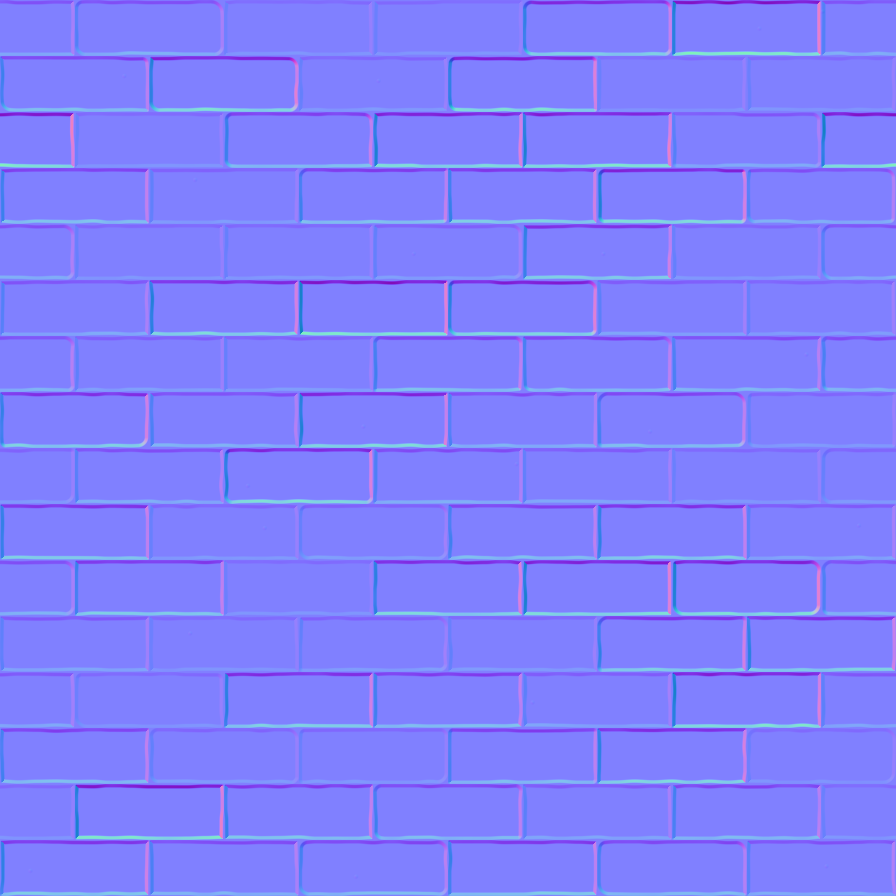
Write a Shadertoy shader that draws this texture map.

```glsl
// Tangent-space normal map of a running-bond brick wall, green axis pointing down.
// Each brick is a rounded box whose bevel tilts the normal outward; bevel steepness,
// corner chips and edge wobble vary per brick, and the whole map tiles seamlessly.

const float ROWS = 16.0;          // courses down the canvas
const float COLUMNS = 6.0;        // bricks across the canvas
const float JOINT = 0.008;        // half of the flat joint; lengths are in row heights
const float BEVEL = 0.06;         // width of the sloped rim
const float WOBBLE = 0.035;       // unevenness of the brick outline
const float WOBBLE_FREQ = 3.0;    // wobble cells per row height
const float SLOPE_MIN = 0.15;     // tilt of the softest bevel
const float SLOPE_MAX = 0.78;     // tilt of the sharpest bevel
const float SLOPE_BIAS = 1.5;     // above 1 favours soft bevels
const float CORNER = 0.03;        // radius of an intact corner
const float CHIP = 0.2;           // largest radius of a worn corner
const float CHIP_CHANCE = 0.3;    // share of bricks with worn corners
const float PIT_CHANCE = 0.06;    // pits per square row height
const float PIT_RADIUS = 0.05;
const float PIT_SLOPE = 0.16;

float hash(vec2 p) {
    vec3 q = fract(vec3(p.xyx) * 0.1031);
    q += dot(q, q.yzx + 33.33);
    return fract((q.x + q.y) * q.z);
}

// Value noise that wraps with the canvas, centred on zero.
float tiledNoise(vec2 p) {
    float period = ROWS * WOBBLE_FREQ;
    vec2 i = floor(p), f = fract(p);
    f = f * f * (3.0 - 2.0 * f);
    vec2 a = mod(i, period), b = mod(i + 1.0, period);
    return mix(mix(hash(a), hash(vec2(b.x, a.y)), f.x),
               mix(hash(vec2(a.x, b.y)), hash(b), f.x), f.y) - 0.5;
}

// Rounded box: xy is the outward direction, z the signed distance.
vec3 roundedBox(vec2 p, vec2 halfSize, float radius) {
    vec2 w = abs(p) - halfSize + radius;
    vec2 side = vec2(p.x < 0.0 ? -1.0 : 1.0, p.y < 0.0 ? -1.0 : 1.0);
    vec2 outer = max(w, 0.0);
    float reach = length(outer);
    vec2 axis = w.x > w.y ? vec2(1.0, 0.0) : vec2(0.0, 1.0);
    vec2 dir = reach > 0.0 ? outer / reach : axis;
    return vec3(dir * side, reach + min(max(w.x, w.y), 0.0) - radius);
}

// Tilt of the brick rim at p.
vec2 brickTilt(vec2 p, float soft) {
    vec2 size = vec2(ROWS / COLUMNS, 1.0);
    vec2 cell = p / size;
    float row = floor(cell.y);
    cell.x += 0.5 * mod(row, 2.0);
    vec2 id = vec2(mod(floor(cell.x), COLUMNS), row);
    vec2 local = (fract(cell) - 0.5) * size;

    // Worn bricks lose some of their corners.
    vec2 corner = step(0.0, local);
    float worn = step(hash(id + 71.0), CHIP_CHANCE);
    float chip = worn * hash(id * 4.0 + corner + 19.0);
    float radius = mix(CORNER, CHIP, chip);

    vec3 box = roundedBox(local, size * 0.5 - JOINT, radius);
    float wear = tiledNoise(p * WOBBLE_FREQ);
    float inset = -box.z - WOBBLE * max(wear, -0.2);

    // Sloped band between the joint and the flat face.
    float rim = smoothstep(-soft, soft, inset)
              * (1.0 - smoothstep(BEVEL - soft, BEVEL + soft, inset));
    float slope = mix(SLOPE_MIN, SLOPE_MAX, pow(hash(id + 7.0), SLOPE_BIAS));
    return box.xy * rim * slope * (1.0 + 0.4 * wear);
}

// Tilt of sparse shallow pits, one candidate per unit cell.
vec2 pitTilt(vec2 p) {
    vec2 id = floor(p);
    vec2 center = 0.2 + 0.6 * vec2(hash(id + 31.0), hash(id + 53.0));
    vec2 offset = (fract(p) - center) / PIT_RADIUS;
    float present = step(hash(id + 97.0), PIT_CHANCE);
    return -offset * PIT_SLOPE * present * (1.0 - smoothstep(0.3, 1.0, length(offset)));
}

void mainImage(out vec4 fragColor, in vec2 fragCoord) {
    vec2 p = fragCoord / iResolution.xy * ROWS;
    float soft = max(0.5 * ROWS / iResolution.y, 0.016);

    vec2 tilt = brickTilt(p, soft) + pitTilt(p);
    tilt.y = -tilt.y;
    vec3 normal = vec3(tilt, sqrt(max(1.0 - dot(tilt, tilt), 0.0)));
    fragColor = vec4(0.5 + 0.5 * normal, 1.0);
}
```
